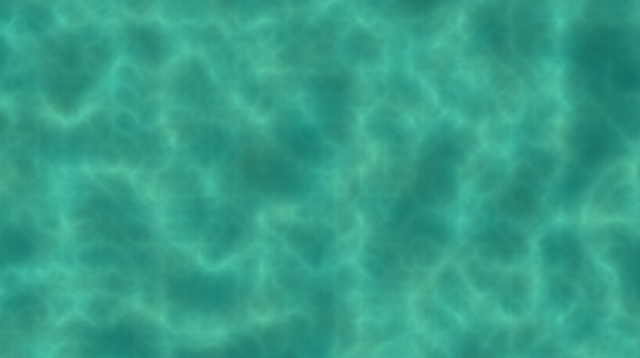
Reproduce this texture procedurally as a Shadertoy shader.

```glsl
vec2 gradientAt(vec2 cell, float seed) {
    uvec2 q = uvec2(ivec2(cell) + 4096);
    uint h = q.x * 1597334677u ^ q.y * 3812015801u ^ uint(seed) * 2798796415u;
    h = (h ^ (h >> 15)) * 2246822519u;
    h = (h ^ (h >> 13)) * 3266489917u;
    h ^= h >> 16;
    float angle = float(h & 65535u) / 65536.0 * 6.28319;
    return vec2(cos(angle), sin(angle));
}

float gradientNoise(vec2 p, float seed) {
    vec2 i = floor(p), f = p - i;
    vec2 u = f * f * (3.0 - 2.0 * f);
    vec2 e = vec2(1, 0);
    float a = dot(gradientAt(i, seed), f);
    float b = dot(gradientAt(i + e.xy, seed), f - e.xy);
    float c = dot(gradientAt(i + e.yx, seed), f - e.yx);
    float d = dot(gradientAt(i + 1.0, seed), f - 1.0);
    return mix(mix(a, b, u.x), mix(c, d, u.x), u.y);
}

// Folded noise: zero along thin veins, high inside the pools
float turbulence(vec2 p, float seed) {
    float sum = 0.0, amplitude = 1.0;
    for (int octave = 0; octave < 5; octave++) {
        float n = gradientNoise(p, seed + float(octave));
        sum += amplitude * sqrt(n * n + 0.0004);
        p *= 2.0;
        amplitude *= 0.5;
    }
    return sum;
}

void mainImage(out vec4 fragColor, in vec2 fragCoord) {
    vec2 p = fragCoord / iResolution.y * 3.6 + vec2(0.37, 0.61);

    // Bright veins fade softly into dark pools
    float glow = exp(-1.6 * turbulence(p, 1.0));
    float level = 0.34 + 0.46 * glow;
    vec3 water = mix(vec3(0.13, 0.51, 0.45), vec3(0.31, 0.76, 0.64), (level - 0.51) / 0.25);

    // Faint warm and cyan patches
    float tint = gradientNoise(p * 2.0 + 0.5, 21.0) + 0.5 * gradientNoise(p * 4.0, 22.0);
    water += tint * vec3(0.045, -0.006, -0.03);

    fragColor = vec4(clamp(water, 0.0, 1.0), 1.0);
}
```
